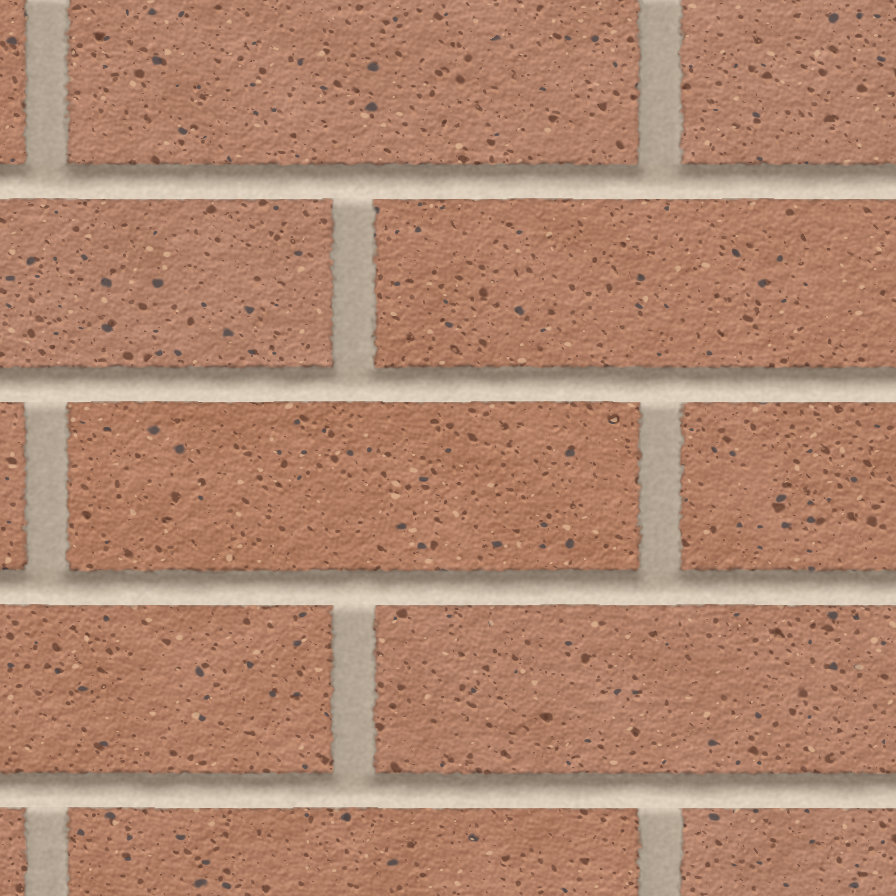
A WebGL 1 fragment shader for this texture:

```glsl
precision highp float;
// Running-bond wall of pitted terracotta bricks with pale, recessed mortar joints.
uniform vec2 u_resolution;

vec2 hash2(vec2 p) {
  p = vec2(dot(p, vec2(127.1, 311.7)), dot(p, vec2(269.5, 183.3)));
  return fract(sin(p) * 43758.545);
}

// Gradient noise, roughly -0.7 to 0.7
float gradDot(vec2 cell, vec2 f, vec2 corner) {
  return dot(hash2(cell + corner) * 2.0 - 1.0, f - corner);
}

float noise(vec2 p) {
  vec2 i = floor(p), f = fract(p);
  vec2 w = f * f * f * (f * (f * 6.0 - 15.0) + 10.0);
  return mix(mix(gradDot(i, f, vec2(0.0)), gradDot(i, f, vec2(1.0, 0.0)), w.x),
             mix(gradDot(i, f, vec2(0.0, 1.0)), gradDot(i, f, vec2(1.0)), w.x), w.y);
}

// Fine surface height of the fired clay
float relief(vec2 p) {
  return 0.5 * noise(p * vec2(52.0, 70.0)) + 0.42 * noise(p * vec2(115.0, 140.0))
       + 0.3 * noise(p * vec2(210.0, 240.0));
}

// Scattered blobs: at most one per grid cell, with random place, size and presence
float specks(vec2 p, float scale, float density) {
  vec2 g = p * scale;
  vec2 cell = floor(g);
  vec2 pick = hash2(cell + scale);
  vec2 center = 0.3 + 0.4 * hash2(cell + 41.3);
  float radius = mix(0.1, 0.29, pick.y * pick.y);
  float d = length((fract(g) - center) * vec2(0.85, 1.15));
  return step(pick.x, density) * (1.0 - smoothstep(radius * 0.45, radius, d));
}

void main() {
  vec2 p = gl_FragCoord.xy / u_resolution.y;
  float px = 1.0 / u_resolution.y;

  // Courses count downwards; alternate ones shift by half a brick
  vec2 w = p + vec2(0.0, 0.0012 * noise(p * vec2(9.0, 4.0)));
  float course = (1.005 - w.y) / 0.2266;
  float row = floor(course);
  float down = fract(course);
  float along = (w.x - 0.052 - 0.3425 * mod(row, 2.0)) / 0.685;
  vec2 id = vec2(floor(along), row);
  vec2 local = vec2((fract(along) - 0.5) * 0.685, (down - 0.4167) * 0.2266);

  // Ragged brick outline, rougher on the short ends
  vec2 q = abs(local) - vec2(0.319, 0.0944);
  float d = length(max(q + 0.003, 0.0)) + min(max(q.x, q.y) + 0.003, 0.0) - 0.003;
  float rough = mix(0.45, 1.0, smoothstep(-0.004, 0.004, q.x - q.y));
  d += rough * (0.005 * noise(p * 65.0) + 0.005 * noise(p * 150.0));
  float brickMask = 1.0 - smoothstep(-0.0012 - px, 0.0004 + px, d);

  // Clay: tone per brick, soft blotches and grain lit from above
  vec2 tone = hash2(id + 7.0);
  float lit = relief(p) - relief(p + vec2(-0.0012, 0.0028));
  float blotch = noise(p * vec2(9.0, 14.0) + tone * 20.0);
  vec3 clay = mix(vec3(0.69, 0.48, 0.37), vec3(0.70, 0.51, 0.42), tone.x);
  clay += blotch * vec3(0.045, 0.045, 0.05) + 0.035 * noise(p * vec2(32.0, 40.0));
  clay += lit * vec3(0.24, 0.22, 0.20) + 0.045 * noise(p * 230.0);

  // Pits with a bright lower lip, then blue-black and pale grit
  vec2 bent = p + 0.0045 * vec2(noise(p * 95.0), noise(p * 95.0 + 31.0));
  float crowd = 0.28 + 0.35 * noise(p * 7.0 + 3.0) + 0.12 * tone.y;
  for (int i = 0; i < 3; i++) {
    float k = float(i);
    vec2 s = mat2(0.93, 0.37, -0.37, 0.93) * bent + 3.7 * k;
    vec2 above = s + mat2(0.93, 0.37, -0.37, 0.93) * vec2(-0.001, 0.0045);
    float scale = 38.0 + 21.0 * k;
    float pit = specks(s, scale, crowd);
    float lip = specks(above, scale, crowd) * (1.0 - pit);
    clay = mix(clay, vec3(0.86, 0.64, 0.50), lip * 0.4);
    clay = mix(clay, vec3(0.33, 0.20, 0.15), pit * (0.65 - 0.08 * k));
  }
  clay = mix(clay, vec3(0.29, 0.27, 0.28), 0.8 * specks(bent + 5.3, 37.0, 0.5 * crowd));
  clay = mix(clay, vec3(0.88, 0.72, 0.58), 0.75 * specks(bent + 9.1, 58.0, 0.16));

  // Worn rim: broken dark line, strongest along the underside
  float rim = smoothstep(-0.006, 0.0, d) * smoothstep(-0.35, 0.3, noise(p * 80.0 + 12.0));
  clay *= 1.0 - rim * mix(0.22, 0.42, smoothstep(0.08, 0.094, local.y));

  // Mortar: upright joints are even, beds run from overhang shadow to a lit ledge
  float bed = (down - 0.8333) / 0.1667 + 0.12 * noise(p * vec2(26.0, 40.0));
  float toJoint = 0.3425 - abs(local.x);
  vec3 upright = vec3(0.73, 0.67, 0.60) * (0.96 + 0.03 * sign(local.x)
               * -smoothstep(0.006, 0.022, toJoint));
  vec3 ledge = vec3(0.87, 0.81, 0.74);
  vec3 shade = mix(vec3(0.69, 0.63, 0.56), vec3(0.55, 0.49, 0.43),
                   smoothstep(0.008, 0.032, toJoint));
  vec3 bedColor = mix(shade, vec3(0.74, 0.68, 0.61), smoothstep(0.2, 0.55, bed));
  bedColor = mix(bedColor, ledge, smoothstep(0.45, 0.8, bed));
  vec3 mortar = mix(upright, bedColor, smoothstep(-0.12, 0.12, bed));
  mortar = mix(mortar, ledge, (1.0 - smoothstep(0.0, 0.06, down)) * 0.85);
  mortar += 0.05 * noise(p * 170.0) + 0.03 * noise(p * 60.0) + 0.05 * lit;
  mortar *= 1.0 - 0.13 * (1.0 - smoothstep(0.0, 0.004, d)) * (1.0 - smoothstep(0.5, 0.8, bed));

  gl_FragColor = vec4(clamp(mix(mortar, clay, brickMask), 0.0, 1.0), 1.0);
}
```
